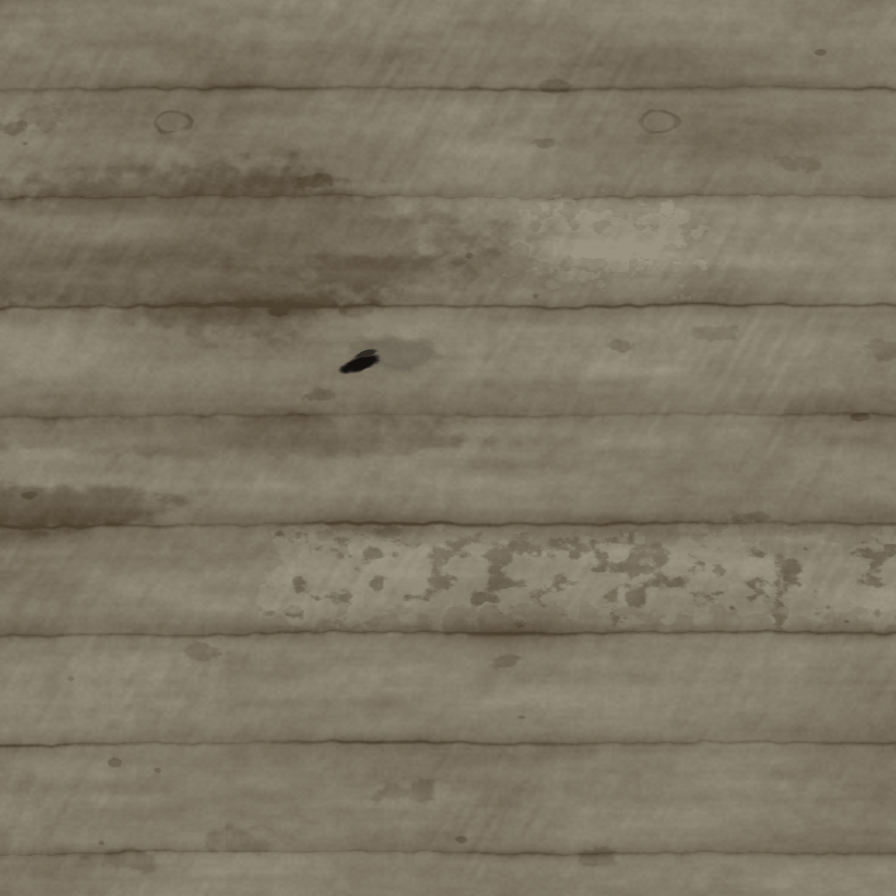
Give the GLSL for this texture, as a Shadertoy shader.

```glsl
// Weathered concrete cast against horizontal boards: eight seams split the wall
// into bands, each with its own tone, streaks and brushed grain. Layered noise
// drives a single tone value, which is then mapped from dark to light taupe.

float hash(vec2 p) {
    return fract(sin(dot(p, vec2(127.1, 311.7))) * 43758.55);
}

float noise(vec2 p) {
    vec2 i = floor(p), f = fract(p);
    f = f * f * (3.0 - 2.0 * f);
    return mix(mix(hash(i), hash(i + vec2(1, 0)), f.x),
               mix(hash(i + vec2(0, 1)), hash(i + vec2(1, 1)), f.x), f.y);
}

float fbm(vec2 p) {
    float sum = 0.0, amp = 0.5;
    for (int i = 0; i < 5; i++) {
        sum += amp * noise(p);
        p = p * 2.03 + 17.3;
        amp *= 0.5;
    }
    return sum;
}

// Soft ellipse; ragged is added to the radius to break up the rim
float stain(vec2 p, vec2 center, vec2 radius, float ragged) {
    return 1.0 - smoothstep(0.6, 1.15, length((p - center) / radius) + ragged);
}

// Soft rectangle with a ragged border
float patchBox(vec2 p, vec2 center, vec2 halfSize, float ragged) {
    vec2 d = abs(p - center) - halfSize;
    return 1.0 - smoothstep(-0.008, 0.008, max(d.x, d.y) + ragged);
}

void mainImage(out vec4 fragColor, in vec2 fragCoord) {
    vec2 p = fragCoord / iResolution.xy;
    p.y = 1.0 - p.y; // measured downward from the top edge

    // Boards and seams
    float wobble = 0.05 * (noise(vec2(p.x * 5.0, p.y * 3.0)) - 0.5)
                 + 0.03 * (noise(p * vec2(70.0, 9.0)) - 0.5);
    float row = (p.y - 0.098) / 0.122 + wobble;
    float board = floor(row), across = fract(row);
    float seam = floor(row + 0.5);
    float seamDist = abs(row - seam) * 0.122;

    // Broad mottling, stretched streaks and fine speckle
    float cloud = fbm(p * vec2(4.0, 13.0) + 3.0) - 0.5;
    float streak = fbm(p * vec2(7.0, 65.0) + 40.0) - 0.5;
    float crumbs = fbm(p * vec2(55.0, 75.0)) - 0.5;
    float tone = 0.73 + 1.1 * cloud + 0.55 * streak + 0.4 * crumbs;
    tone += 0.16 * (noise(p * 260.0) - 0.5);
    tone += 0.18 * (hash(vec2(board, 4.0)) - 0.5);
    tone -= 0.2 * smoothstep(0.55, 1.0, across);

    // Diagonal brushed grain, leaning either way from board to board
    float lean = hash(vec2(board, 9.0)) < 0.7 ? 1.0 : -1.0;
    vec2 grain = vec2(dot(p, vec2(0.87, 0.5 * lean)), dot(p, vec2(-0.5 * lean, 0.87)));
    tone += 0.3 * (noise(grain * vec2(150.0, 28.0)) - 0.5) * noise(p * 9.0 + 5.0);

    // Large dark and pale areas
    float rag = 1.6 * cloud + 0.8 * crumbs;
    tone -= 0.38 * stain(p, vec2(0.17, 0.275), vec2(0.38, 0.075), rag);
    tone -= 0.25 * stain(p, vec2(0.55, 0.305), vec2(0.22, 0.025), rag);
    tone -= 0.5 * stain(p, vec2(0.07, 0.563), vec2(0.17, 0.025), rag);
    tone -= 0.28 * stain(p, vec2(0.2, 0.49), vec2(0.35, 0.022), rag);
    tone += 0.4 * patchBox(p, vec2(0.68, 0.272), vec2(0.09, 0.036), 0.12 * crumbs + 0.1 * cloud);
    tone += 0.2 * stain(p, vec2(0.1, 0.255), vec2(0.09, 0.016), rag);

    // Pale flaking skin, worn through in the middle
    float skin = patchBox(p, vec2(0.68, 0.643), vec2(0.375, 0.043), 0.08 * crumbs);
    float worn = stain(p, vec2(0.6, 0.65), vec2(0.19, 0.075), 0.0);
    float flakes = smoothstep(0.0, 0.16, fbm(p * vec2(45.0, 60.0) + 8.0) - 0.57 + 0.13 * worn);
    tone += skin * (0.34 - 0.75 * flakes);

    // Seams: a thin line over a soft, uneven shadow
    float strength = mix(1.0, 0.45, mod(seam, 2.0));
    strength = seam == 5.0 ? 0.9 : strength;
    float uneven = 0.35 + 1.1 * noise(vec2(p.x * 7.0, seam * 5.3));
    float halo = 0.006 + 0.009 * hash(vec2(seam, 2.0)) + 0.006 * crumbs;
    tone -= strength * uneven * 0.65 * exp(-pow(seamDist / 0.0022, 2.0));
    tone -= (0.2 + 0.2 * strength) * uneven * exp(-pow(seamDist / halo, 2.0));

    // Scattered smudges and pits
    for (int i = 0; i < 34; i++) {
        float id = float(i);
        vec2 center = vec2(hash(vec2(id, 1.7)), hash(vec2(id, 6.1)));
        float size = pow(hash(vec2(id, 8.3)), 2.0);
        vec2 radius = mix(vec2(0.004, 0.003), vec2(0.04, 0.014), size);
        tone -= mix(0.5, 0.28, size) * stain(p, center, radius, 2.0 * crumbs);
    }

    // Knot rings on the second board
    for (int i = 0; i < 2; i++) {
        vec2 k = (p - vec2(0.193 + 0.543 * float(i), 0.136)) / vec2(0.021, 0.013);
        float ring = abs(length(k) - 0.9 + 0.5 * crumbs);
        tone -= 0.4 * (1.0 - smoothstep(0.05, 0.22, ring)) * (0.4 + noise(p * 90.0));
    }

    vec3 color = mix(vec3(0.41, 0.37, 0.30), vec3(0.56, 0.53, 0.46), clamp(tone, -0.7, 1.3));

    // Small black hole with a tail and a brown smear beside it
    vec2 h = p - vec2(0.403, 0.406);
    h.y += 0.3 * h.x;
    float hole = max(stain(h, vec2(0.0), vec2(0.021, 0.008), 0.9 * crumbs),
                     0.7 * stain(h, vec2(0.006, -0.009), vec2(0.012, 0.004), crumbs));
    color *= 1.0 - 0.13 * stain(p, vec2(0.445, 0.393), vec2(0.05, 0.02), rag);
    color = mix(color, vec3(0.07, 0.06, 0.05), hole);

    fragColor = vec4(color, 1.0);
}
```
